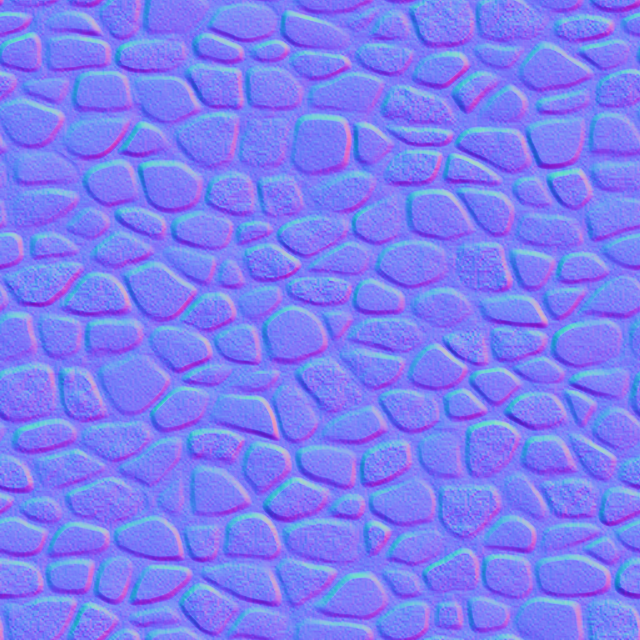
Reproduce this texture map procedurally as a three.js fragment shader.

```glsl
varying vec2 vUv;

const vec2 GRID = vec2(11.0, 16.0);

vec3 hash3(vec2 p) {
  vec3 q = fract(p.xyx * vec3(0.1031, 0.1030, 0.0973));
  q += dot(q, q.yxz + 33.33);
  return fract((q.xxy + q.yzz) * q.zyx);
}

// Value noise that repeats across the canvas for whole frequencies
float noise(vec2 uv, float freq, float seed) {
  vec2 p = uv * freq;
  vec2 i = floor(p), f = fract(p);
  f = f * f * f * (f * (f * 6.0 - 15.0) + 10.0);
  float a = hash3(mod(i, freq) + seed).x;
  float b = hash3(mod(i + vec2(1.0, 0.0), freq) + seed).x;
  float c = hash3(mod(i + vec2(0.0, 1.0), freq) + seed).x;
  float d = hash3(mod(i + 1.0, freq) + seed).x;
  return mix(mix(a, b, f.x), mix(c, d, f.x), f.y) - 0.5;
}

// Jittered stone centre, with every other row shifted, and its size weight
vec3 stoneSite(vec2 cell) {
  vec3 rnd = hash3(mod(cell, GRID) + 7.0);
  vec2 jitter = (rnd.xy - 0.5) * vec2(0.8, 0.65);
  return vec3(cell + 0.5 + jitter + vec2(0.5 * mod(cell.y, 2.0), 0.0), 0.3 * rnd.z);
}

// Squared distance, shortened for larger stones
float reach(vec2 p, vec3 site) {
  vec2 d = site.xy - p;
  return dot(d, d) - site.z;
}

float height(vec2 uv) {
  // Tilt the rows and bend the outlines
  vec2 warp = vec2(0.015, 0.04) * vec2(noise(uv, 5.0, 71.0), noise(uv, 6.0, 83.0))
            + 0.010 * vec2(noise(uv, 15.0, 3.0), noise(uv, 15.0, 91.0))
            + 0.004 * vec2(noise(uv, 37.0, 17.0), noise(uv, 37.0, 53.0));
  vec2 p = (uv + warp) * GRID;
  vec2 base = floor(p);

  // Stone that covers this point
  vec2 cell = base;
  vec3 site = vec3(base, 0.0);
  float nearest = 1e3;
  for (int y = -2; y <= 2; y++) {
    for (int x = -2; x <= 2; x++) {
      vec2 c = base + vec2(float(x), float(y));
      vec3 s = stoneSite(c);
      float d = reach(p, s);
      if (d < nearest) {
        nearest = d;
        cell = c;
        site = s;
      }
    }
  }

  // Distance to the borders, with rounded corners
  float sum = 0.0;
  for (int y = -2; y <= 2; y++) {
    for (int x = -2; x <= 2; x++) {
      if (x == 0 && y == 0) continue;
      vec3 s = stoneSite(cell + vec2(float(x), float(y)));
      float d = 0.5 * (reach(p, s) - nearest) / length((s.xy - site.xy) * GRID);
      sum += exp(-190.0 * d);
    }
  }
  vec3 rnd = hash3(mod(cell, GRID) + 61.0);
  vec3 rnd2 = hash3(mod(cell, GRID) + 137.0);
  float inside = -log(sum) / 190.0 - mix(0.002, 0.005, rnd.x * rnd.x);

  // Raised rim, domed and tilted top, varied roughness
  float rim = smoothstep(-0.002, 0.008, inside);
  float dome = 0.0032 * (1.0 - exp(-max(inside, 0.0) / 0.012));
  float tilt = dot(rnd2.xy - 0.5, (p - site.xy) / GRID) * 0.11;
  float rough = 0.15 + 0.8 * rnd2.z * rnd2.z;
  float bumps = 0.0034 * noise(uv, 48.0, 29.0) + 0.0013 * noise(uv, 110.0, 41.0);
  float stone = mix(0.0009, 0.0044, rnd.y) + dome + tilt + rough * bumps;

  // Wavy mortar and fine grain
  float mortar = 0.0035 * noise(uv, 27.0, 11.0) + 0.0014 * noise(uv, 64.0, 23.0);
  float grain = 0.00075 * noise(uv, 256.0, 5.0) * mix(0.75, 0.55 + rough, rim);
  return mix(mortar, stone, rim) + grain;
}

void main() {
  vec2 e = vec2(0.0013, 0.0);
  float h = height(vUv);
  vec2 slope = vec2(height(vUv + e.xy) - h, height(vUv + e.yx) - h) / e.x;
  vec3 normal = normalize(vec3(-slope, 1.0));
  vec3 colour = normal * 0.5 + vec3(0.489, 0.492, 0.475);
  gl_FragColor = vec4(clamp(colour, 0.0, 1.0), 1.0);
}
```
